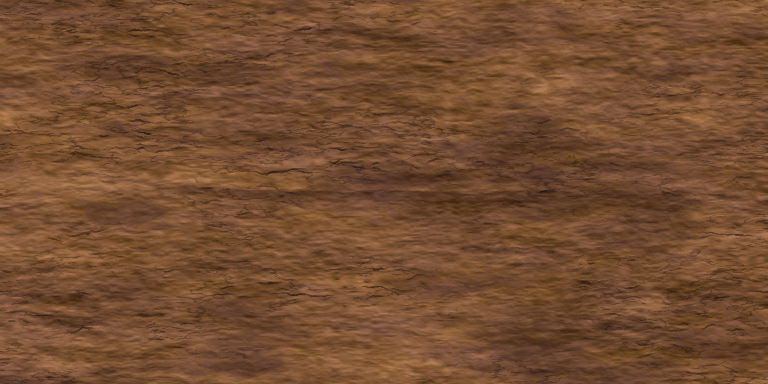
Give the GLSL for this texture, as a Shadertoy shader.

```glsl
const vec3 DARK_WOOD = vec3(0.255, 0.148, 0.083);
const vec3 LIGHT_WOOD = vec3(0.665, 0.460, 0.300);
const vec3 DUST_TINT = vec3(0.010, 0.010, 0.085);
const vec3 STAIN_TINT = vec3(0.74, 0.70, 0.77);
const vec3 CRACK_TINT = vec3(0.42, 0.38, 0.40);
const float BROAD_CONTRAST = 0.56;
const float STREAK_CONTRAST = 0.52;
const float FIBRE_CONTRAST = 0.30;
const float HAIR_CONTRAST = 0.34;
const float RELIEF_CONTRAST = 0.75;
const float GRAIN_WARP = 0.030;
const float RAGGED_WARP = 0.010;
const float SEAM_HEIGHT = 0.502;
const float CRACK_WIDTH = 0.0013;

float hash(vec2 p) {
    vec3 q = fract(p.xyx * 0.1031);
    q += dot(q, q.yzx + 33.33);
    return fract((q.x + q.y) * q.z);
}

float noise(vec2 p) {
    vec2 cell = floor(p);
    vec2 f = fract(p);
    f = f * f * (3.0 - 2.0 * f);
    float low = mix(hash(cell), hash(cell + vec2(1, 0)), f.x);
    float high = mix(hash(cell + vec2(0, 1)), hash(cell + vec2(1, 1)), f.x);
    return mix(low, high, f.y);
}

float fbm(vec2 p) {
    float sum = 0.0;
    float weight = 0.5;
    for (int i = 0; i < 4; i++) {
        sum += weight * noise(p);
        p = p * 2.03 + vec2(17.3, 9.1);
        weight *= 0.55;
    }
    return sum / 1.0094;
}

// Ragged, tapering splits scattered one per grid cell
float cracks(vec2 p, vec2 cells, float chance, float seed) {
    vec2 q = p * cells;
    vec2 base = floor(q);
    float edge = 0.8 / iResolution.y;
    float wobble = (fbm(p * vec2(22.0, 14.0) + seed) - 0.5) * 0.026;
    float breaks = smoothstep(0.22, 0.5, noise(p * vec2(55.0, 30.0) + seed));
    float ink = 0.0;
    for (int j = -1; j <= 1; j++) {
        for (int i = -1; i <= 1; i++) {
            vec2 id = base + vec2(i, j);
            vec2 key = id + 50.0 + seed;
            if (hash(key) > chance) continue;
            vec2 centre = 0.2 + 0.6 * vec2(hash(key + 11.7), hash(key + 23.1));
            vec2 d = (q - id - centre) / cells;
            float halfLength = mix(0.2, 0.75, hash(key + 37.9)) / cells.x;
            float slope = (hash(key + 41.3) - 0.5) * 0.22;
            float taper = max(0.0, 1.0 - pow(d.x / halfLength, 2.0));
            float gap = abs(d.y - slope * d.x + wobble);
            float width = CRACK_WIDTH * taper * mix(0.4, 1.0, breaks);
            float depth = mix(0.4, 1.0, hash(key + 53.7)) * sqrt(taper);
            ink = max(ink, depth * (1.0 - smoothstep(width, width + edge, gap)));
        }
    }
    return ink * mix(0.3, 1.0, breaks);
}

// Fine torn surface, used as a height field
float surface(vec2 p) {
    return fbm(p * vec2(24.0, 58.0) + 71.0);
}

void mainImage(out vec4 fragColor, in vec2 fragCoord) {
    vec2 p = fragCoord / iResolution.y;
    vec2 grain = p;
    grain.y += GRAIN_WARP * (fbm(p * vec2(2.2, 4.5) + 5.0) - 0.5);
    grain.y += RAGGED_WARP * (fbm(p * vec2(20.0, 30.0) + 9.0) - 0.5);

    // Tone from wide bands down to hair-thin fibres
    float broad = fbm(grain * vec2(1.9, 9.0) + 3.0);
    float streak = fbm(grain * vec2(6.0, 36.0) + 29.0);
    float fibre = noise(grain * vec2(17.0, 105.0) + 47.0);
    float hair = noise(grain * vec2(48.0, 215.0) + 59.0);
    float relief = surface(grain) - surface(grain + vec2(0.002, 0.005));
    float tone = 0.55 + BROAD_CONTRAST * (broad - 0.5)
        + STREAK_CONTRAST * (streak - 0.5)
        + FIBRE_CONTRAST * (fibre - 0.5)
        + HAIR_CONTRAST * (hair - 0.5) + RELIEF_CONTRAST * relief;

    // Long seam: a pale lip above a dark hollow
    float offset = grain.y - SEAM_HEIGHT - 0.012 * (noise(p * vec2(4.0, 1.0)) - 0.5);
    float span = smoothstep(0.35, 0.75, p.x) * (1.0 - smoothstep(1.25, 1.65, p.x));
    float lip = smoothstep(0.0, 0.006, offset) * (1.0 - smoothstep(0.015, 0.050, offset));
    float hollow = smoothstep(-0.065, -0.004, offset) * (1.0 - smoothstep(-0.001, 0.003, offset));
    tone += 0.22 * lip * noise(p * vec2(3.0, 9.0) + 13.0);

    // Colour, with dusty and warm areas
    vec3 color = mix(DARK_WOOD, LIGHT_WOOD, clamp(tone, 0.0, 1.1));
    float dust = fbm(grain * vec2(5.0, 24.0) + 83.0) + 0.4 * (hair - 0.5);
    color += DUST_TINT * (dust - 0.5) * 1.3;

    // Smoky stains with torn edges
    float blot = fbm(grain * vec2(3.0, 11.0) + 101.0)
        + 0.35 * (streak - 0.5) + 0.16 * (hair - 0.5);
    float stain = 0.75 * smoothstep(0.57, 0.72, blot);
    stain = max(stain, hollow * span * (0.5 + 0.8 * streak));
    color *= mix(vec3(1.0), STAIN_TINT, stain);

    // Hairline checks and longer splits cluster in patches
    float patches = smoothstep(0.42, 0.62, fbm(p * vec2(3.0, 8.0) + 131.0));
    float contour = abs(fbm(grain * vec2(9.0, 38.0) + 151.0) - 0.5);
    float split = 0.42 * (1.0 - smoothstep(0.004, 0.032, contour)) * mix(0.15, 1.0, patches);
    split = max(split, cracks(p, vec2(6.0, 19.0), 0.30, 7.0) * mix(0.25, 1.0, patches));
    split = max(split, cracks(p, vec2(18.0, 46.0), 0.45, 61.0) * mix(0.15, 0.8, patches));
    color *= mix(vec3(1.0), CRACK_TINT, split);

    fragColor = vec4(clamp(color, 0.0, 1.0), 1.0);
}
```
